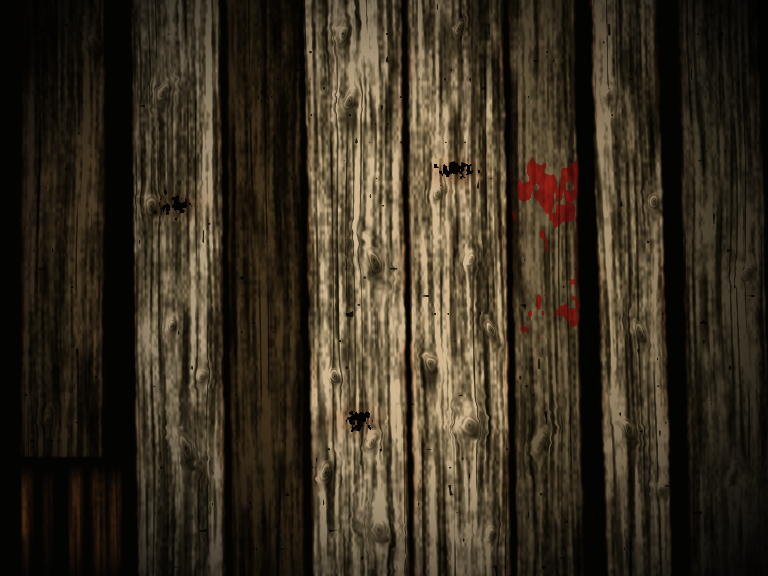
Reproduce this texture procedurally as a WebGL 2 fragment shader.

```glsl
#version 300 es
precision highp float;

uniform vec2 u_resolution;
out vec4 fragColor;

// Lengths are in canvas widths
const float TOP = 0.75;
const float KNOT_SPACING = 0.075;
const vec3 BLEACHED = vec3(0.74, 0.675, 0.55);
const vec3 RUST = vec3(0.42, 0.22, 0.08);
const vec3 RED_PAINT = vec3(0.46, 0.07, 0.05);
const vec3 GAP = vec3(0.012, 0.011, 0.009);

// Left edge, right edge, lean, brightness
const vec4 BOARDS[8] = vec4[8](
  vec4(0.029, 0.138, -0.005, 0.62), vec4(0.170, 0.287, 0.008, 0.95),
  vec4(0.294, 0.391, 0.007, 0.31), vec4(0.395, 0.523, 0.011, 1.0),
  vec4(0.528, 0.656, 0.010, 1.0), vec4(0.661, 0.749, 0.012, 0.58),
  vec4(0.768, 0.856, 0.021, 0.88), vec4(0.882, 0.990, 0.016, 0.58));

// Warmth, chance of knots, height of decay, paint
const vec4 FINISH[8] = vec4[8](
  vec4(0.6, 0.25, -1.0, 0.0), vec4(0.1, 0.55, 0.483, 0.0),
  vec4(0.6, 0.0, -1.0, 0.0), vec4(0.15, 0.75, 0.203, 0.0),
  vec4(0.2, 0.65, 0.526, 0.0), vec4(0.2, 0.3, -1.0, 1.0),
  vec4(0.2, 0.5, -1.0, 0.0), vec4(0.1, 0.1, -1.0, 0.0));

float hash(vec2 p) {
  vec3 q = fract(p.xyx * 0.1031);
  q += dot(q, q.yzx + 33.33);
  return fract((q.x + q.y) * q.z);
}

float noise(vec2 p) {
  vec2 i = floor(p), f = fract(p);
  f = f * f * (3.0 - 2.0 * f);
  return mix(mix(hash(i), hash(i + vec2(1, 0)), f.x),
             mix(hash(i + vec2(0, 1)), hash(i + vec2(1, 1)), f.x), f.y);
}

// Two scales of noise for ragged flakes and holes
float flakes(vec2 p, vec2 scale) {
  return 0.6 * noise(p * scale) + 0.4 * noise(p * scale * 2.7 + 19.0);
}

// Returns the bent grain coordinate, knot cover, knot radius and lit side
vec4 bendAroundKnots(vec2 p, float width, float id, float chance) {
  vec4 bent = vec4(p.x, 0.0, 9.0, 0.0);
  float row = floor(p.y / KNOT_SPACING);
  for (int i = -1; i <= 1; i++) {
    vec2 seed = vec2(row + float(i), id * 17.0 + 3.0);
    if (hash(seed) > chance) continue;
    vec2 centre = vec2(width * mix(0.08, 0.92, hash(seed + 40.0)),
                       (seed.x + mix(0.2, 0.8, hash(seed + 80.0))) * KNOT_SPACING);
    vec2 d = (p - centre) * vec2(1.0, 0.7);
    d.y += d.x * 1.6 * (hash(seed + 160.0) - 0.5);
    float size = mix(0.005, 0.012, hash(seed + 120.0));
    float r = length(d) / size * (0.7 + 0.6 * noise(p * 150.0));
    bent.x -= 0.65 * d.x * exp(-0.4 * r * r);
    bent.y = max(bent.y, 1.0 - smoothstep(0.5, 1.5, r));
    bent.z = min(bent.z, r);
    bent.w += (d.y - d.x) / size * exp(-r * r);
  }
  return bent;
}

// Long fine fibres, split by thin broken cracks
float grain(vec2 p, float id) {
  vec2 q = p + vec2(7.3, 3.1) * (id + 1.0);
  q.x += 0.005 * noise(q * vec2(11.0, 6.0));
  float tone = 0.13 * noise(q * vec2(45.0, 2.0)) + 0.25 * noise(q * vec2(125.0, 4.0))
             + 0.34 * noise(q * vec2(240.0, 8.0)) + 0.17 * noise(q * vec2(400.0, 30.0))
             + 0.16 * noise(q * vec2(330.0, 170.0));
  float crack = 1.0 - smoothstep(0.02, 0.16, abs(noise(q * vec2(100.0, 2.5)) - 0.5));
  crack *= smoothstep(0.25, 0.6, noise(q * vec2(60.0, 14.0) + 50.0));
  return mix(0.12, 1.0, smoothstep(0.2, 0.86, tone)) * (1.0 - 0.62 * crack);
}

vec3 boardColour(vec2 p, float edge, float width, float id, float brightness, vec4 finish) {
  vec4 knot = bendAroundKnots(p, width, id, finish.y);
  float tone = grain(vec2(knot.x, p.y), id);
  float rings = (0.55 + 0.2 * sin(knot.z * 13.0)) * smoothstep(0.0, 0.35, knot.z);
  tone = mix(tone, rings, 0.55 * knot.y) * clamp(1.0 + 0.9 * knot.w, 0.35, 1.5);
  tone *= 0.8 + 0.4 * flakes(p + id * 5.0, vec2(20.0, 12.0));
  tone *= 0.8 + 0.4 * noise(p * vec2(95.0, 65.0) + id * 13.0);
  tone *= 1.0 - 0.8 * smoothstep(0.95, 0.98, noise(p * vec2(120.0, 85.0) + id * 31.0));
  tone *= mix(0.35, 1.0, smoothstep(0.0, 0.0035, edge));
  vec3 colour = BLEACHED * pow(vec3(min(1.3 * tone, 1.08) * brightness), vec3(1.0, 1.05, 1.25));
  colour *= mix(vec3(1), vec3(1.1, 0.9, 0.65), finish.x);

  // Rusty rims and rotten patches
  float rim = exp(-edge / 0.004) * noise(vec2(p.y * 18.0, id * 9.0));
  vec2 d = (p - vec2(width * 0.5, finish.z)) / vec2(0.036, 0.019);
  float rot = exp(-dot(d, d));
  colour = mix(colour, RUST * (0.4 + tone) * brightness, min(0.9 * rim + 0.4 * rot, 0.8));
  float hole = smoothstep(0.0, 0.06, flakes(p + id, vec2(140.0, 110.0)) - 1.0 + 0.6 * rot);
  colour = mix(colour, GAP, hole);

  // Flaking paint in two bands
  float high = (p.y - 0.5) / 0.065, low = (p.y - 0.345) / 0.035;
  float bands = exp(-high * high) + exp(-low * low);
  float paint = smoothstep(0.0, 0.05, flakes(p + 4.0, vec2(65.0, 36.0)) - 1.0 + 0.48 * bands * finish.w);
  return mix(colour, RED_PAINT * (0.5 + 0.8 * tone), 0.9 * paint);
}

void main() {
  vec2 p = gl_FragCoord.xy / u_resolution.x;
  float pixel = 1.0 / u_resolution.x;
  float light = 1.0 - smoothstep(0.3, 1.28, length((p - vec2(0.53, 0.39)) / vec2(0.56, 0.5)));

  // Recessed slats below the short board
  float slats = smoothstep(0.45, 0.8, noise(vec2(p.x * 62.0, p.y * 2.0)));
  slats *= smoothstep(0.026, 0.03, p.x) * (1.0 - smoothstep(0.155, 0.16, p.x));
  slats *= (1.0 - smoothstep(0.11, 0.15, p.y)) * smoothstep(-0.03, 0.09, p.y);
  vec3 colour = GAP + RUST * 0.7 * slats * grain(p, 11.0);

  for (int i = 0; i < 8; i++) {
    vec4 board = BOARDS[i];
    float id = float(i), width = board.y - board.x;
    vec2 local = vec2(p.x - board.x - board.z * (1.0 - p.y / TOP), p.y);
    float wear = 0.002 * noise(vec2(p.y * 28.0, id * 7.0)) + 0.0015 * noise(vec2(p.y * 110.0, id));
    float edge = min(local.x, width - local.x) - wear + 0.001;
    if (i == 0) edge = min(edge, p.y - 0.154);
    float cover = smoothstep(-pixel, pixel, edge);
    if (cover > 0.0) {
      vec3 wood = boardColour(local, max(edge, 0.0), width, id, board.w, FINISH[i]);
      colour = mix(colour, wood * light, cover);
    }
  }
  fragColor = vec4(colour, 1.0);
}
```
